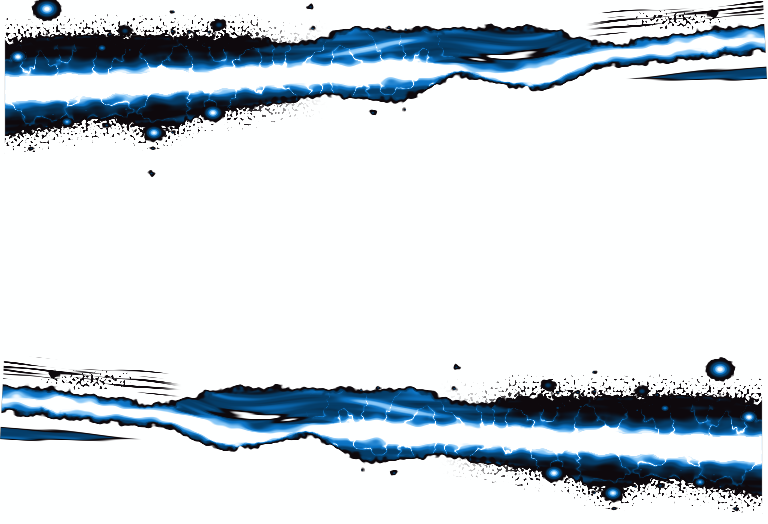
This background is drawn by a WebGL 1 fragment shader. Its source:

```glsl
precision highp float;
uniform vec2 u_resolution;

#define CANVAS vec2(7.68, 5.25)
#define BAND_SHIFT 3.61
#define PAPER vec3(0.995, 1.0, 1.0)
#define INK vec3(0.055, 0.035, 0.05)
#define DEEP vec3(0.02, 0.24, 0.41)
#define AZURE vec3(0.05, 0.46, 0.78)
#define PALE vec3(0.53, 0.78, 0.97)
#define GLOW_REACH 0.07
#define SPECKLE_SCALE 34.0
#define DROP_CELL 0.2

float hash(vec2 p) {
  return fract(sin(dot(p, vec2(127.1, 311.7))) * 4375.85);
}

vec2 gradient(vec2 cell) {
  float a = 6.2832 * hash(cell);
  return vec2(cos(a), sin(a));
}

float gradientNoise(vec2 p) {
  vec2 i = floor(p), f = p - i;
  vec2 w = f * f * f * (f * (f * 6.0 - 15.0) + 10.0);
  vec2 r = vec2(1.0, 0.0);
  float low = mix(dot(gradient(i), f), dot(gradient(i + r.xy), f - r.xy), w.x);
  float high = mix(dot(gradient(i + r.yx), f - r.yx), dot(gradient(i + r.xx), f - r.xx), w.x);
  return mix(low, high, w.y);
}

float ramp(float a, float b, float x) { return smoothstep(a, b, x); }

// Outline and core curves along the band, y pointing down
float topEdge(float x) {
  return 0.40 - 0.04 * ramp(0.1, 0.6, x) + 0.08 * ramp(2.5, 2.8, x)
    - 0.16 * ramp(2.9, 3.6, x) - 0.03 * ramp(4.6, 5.0, x) + 0.04 * ramp(5.1, 5.4, x)
    + 0.13 * ramp(5.4, 6.1, x) - 0.18 * ramp(6.1, 7.65, x);
}

float bottomEdge(float x) {
  return 1.35 - 0.13 * ramp(0.0, 1.0, x) + 0.08 * ramp(1.1, 1.5, x)
    - 0.20 * ramp(1.6, 2.2, x) - 0.13 * ramp(2.2, 3.3, x) + 0.05 * ramp(3.4, 3.9, x)
    - 0.25 * ramp(4.0, 4.6, x) + 0.11 * ramp(4.65, 5.2, x)
    - 0.22 * ramp(5.45, 6.15, x) - 0.13 * ramp(6.15, 7.6, x);
}

float coreLine(float x) {
  return 0.90 - 0.0475 * x + 0.12 * ramp(4.4, 5.2, x)
    - 0.19 * ramp(5.3, 6.1, x) - 0.07 * ramp(6.2, 7.6, x);
}

float coreWidth(float x) {
  return 0.14 - 0.06 * ramp(0.0, 4.0, x) - 0.06 * ramp(4.1, 4.7, x)
    + 0.06 * ramp(4.8, 5.4, x) - 0.05 * ramp(5.5, 6.1, x)
    + 0.02 * ramp(6.3, 7.0, x) - 0.02 * ramp(7.0, 7.6, x);
}

float cover(float d, float aa) { return smoothstep(-aa, aa, d); }

// Adds a round drop with a lit heart; s.x is coverage, s.y is light
void addDrop(inout vec2 s, vec2 p, vec2 c, float r, float lit, float aa) {
  vec2 q = (p - c) * vec2(0.85, 1.1);
  float k = length(q) + 0.025 * gradientNoise(p * 22.0);
  s.x = max(s.x, cover(r - k, aa));
  s.y = max(s.y, lit * exp(-dot(q, q) / (r * r * 0.28)));
}

vec3 energyColour(float t) {
  vec3 c = mix(INK, DEEP, smoothstep(0.08, 0.32, t));
  c = mix(c, AZURE, smoothstep(0.34, 0.58, t));
  c = mix(c, PALE, smoothstep(0.58, 0.80, t));
  return mix(c, PAPER, smoothstep(0.80, 0.97, t));
}

void main() {
  vec2 p = gl_FragCoord.xy / u_resolution * CANVAS;
  p.y = CANVAS.y - p.y;
  // The lower band is the upper one turned left to right
  if (p.y > 0.5 * CANVAS.y) p = vec2(CANVAS.x - 0.01 - p.x, p.y - BAND_SHIFT);
  float aa = 0.75 * CANVAS.x / u_resolution.x;
  float x = p.x, y = p.y;
  float side = y - coreLine(x);
  float left = 1.0 - ramp(2.3, 3.3, x);
  float streak = gradientNoise(vec2(x * 1.3, side * 17.0));
  float fine = gradientNoise(p * 17.0);

  // Ragged body with a pale split in its upper half
  float e = min(y - topEdge(x), bottomEdge(x) - y);
  float edge = e + mix(0.03, 0.07, left) * fine
    + 0.05 * gradientNoise(p * 6.0) + 0.025 * streak;
  float split = length(vec2((x - 5.1) / 0.45, (y - 0.56 + 0.07 * (x - 5.1)) / 0.035));
  edge = min(edge, 0.05 * (split - 1.0) + 0.08 * streak + 0.02);
  float ends = cover(x - 0.05, aa) * cover(7.63 + 0.05 * y - x, aa);
  vec2 shape = vec2(cover(edge, aa), 0.0);

  // Core, halo and long filaments
  float d = abs(side) - coreWidth(x) + 0.06 * gradientNoise(vec2(x * 5.0, y * 9.0));
  float halo = 0.85 * exp(-max(d, 0.0) / GLOW_REACH);
  float body = mix(0.37, 0.06, left) + mix(0.32, 0.26, left) * streak
    + 0.22 * left * gradientNoise(p * 3.5);
  float light = max(body, halo + 0.35 * body);
  vec2 flare = vec2((x - 3.75) / 0.45, (y - 0.47 + 0.18 * (x - 3.75)) / 0.035);
  light += 0.55 * exp(-dot(flare, flare));

  // Forked arcs leaving the core
  vec2 warp = p + 0.06 * vec2(fine, gradientNoise(p * 9.0 + 7.0));
  float ridge = abs(gradientNoise(warp * vec2(4.2, 3.4) + 3.0));
  float near = exp(-max(d, 0.0) / 0.14) * (1.0 - ramp(4.2, 4.7, x));
  light += near * (0.75 * exp(-ridge / 0.018) + 0.25 * exp(-ridge / 0.07));
  light *= smoothstep(0.0, 0.055, edge);
  light = max(light, cover(-d, 0.015));
  shape.y = light * shape.x;

  // Speckled fringe and streaks beside the narrow end
  float speck = gradientNoise(p * SPECKLE_SCALE);
  float fringe = speck - 0.06 + 2.0 * min(e, 0.0);
  shape.x = max(shape.x, cover(fringe, aa * 12.0) * left * step(-0.22, e));
  float rise = y + 0.1 * x - 0.84;
  float wisps = gradientNoise(vec2(x * 1.8, rise * 32.0)) - 0.14 - 4.0 * max(abs(rise) - 0.05, 0.0);
  shape.x = max(shape.x, cover(wisps, aa * 12.0) * ramp(5.85, 6.1, x));
  vec2 dust = (p - vec2(6.75, 0.20)) / vec2(0.45, 0.09);
  shape.x = max(shape.x, cover(speck - 0.1 - 0.3 * dot(dust, dust), aa * 12.0));

  // Lower blade of the narrow end
  float blade = 0.062 * ramp(6.2, 7.5, x) - abs(y - 0.79 + 0.055 * (x - 6.3)) + 0.04 * streak;
  float bladeCover = cover(blade, aa) * ramp(6.25, 6.35, x);
  shape.x = max(shape.x, bladeCover);
  shape.y = max(shape.y, bladeCover * smoothstep(0.0, 0.025, blade) * (0.36 + 0.3 * streak));
  shape *= ends;

  // Scattered drops, one for some cells
  vec2 cell = floor(p / DROP_CELL);
  float pick = hash(cell + 5.0);
  vec2 spot = (cell + 0.25 + 0.5 * vec2(hash(cell), hash(cell + 19.0))) * DROP_CELL;
  float gap = max(topEdge(spot.x) - spot.y, spot.y - bottomEdge(spot.x));
  float chance = 0.55 * exp(-max(gap, 0.0) / 0.2) * (1.0 - ramp(3.2, 4.9, spot.x));
  if (pick < chance && gap < 0.45 && spot.x > 0.3)
    addDrop(shape, p, spot, 0.012 + 0.02 * hash(cell + 31.0), 0.3, aa);

  // Large glowing drops
  addDrop(shape, p, vec2(0.47, 0.09), 0.125, 1.0, aa);
  addDrop(shape, p, vec2(1.54, 1.33), 0.095, 0.95, aa);
  addDrop(shape, p, vec2(2.13, 1.13), 0.10, 0.98, aa);
  addDrop(shape, p, vec2(0.18, 0.57), 0.09, 1.0, aa);
  addDrop(shape, p, vec2(0.67, 1.22), 0.06, 0.75, aa);
  addDrop(shape, p, vec2(1.02, 0.48), 0.05, 0.6, aa);
  addDrop(shape, p, vec2(2.19, 0.25), 0.065, 0.3, aa);
  addDrop(shape, p, vec2(1.25, 0.31), 0.06, 0.3, aa);
  addDrop(shape, p, vec2(7.13, 0.14), 0.045, 0.1, aa);

  gl_FragColor = vec4(mix(PAPER, energyColour(shape.y), shape.x), 1.0);
}
```
